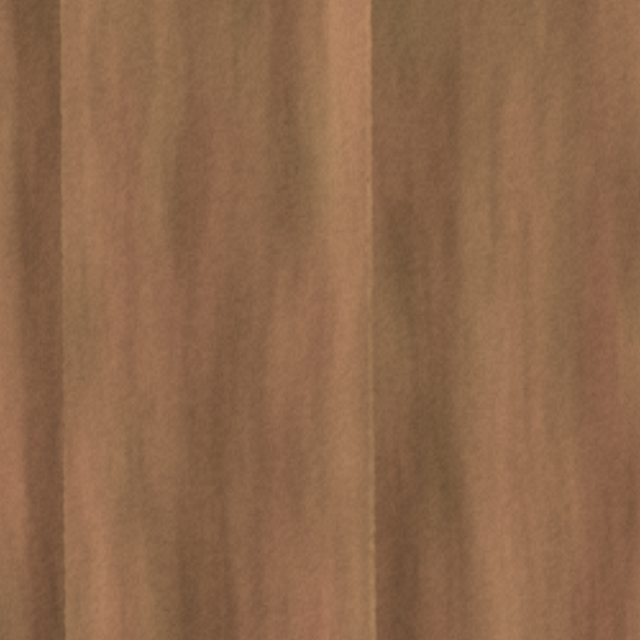
This texture is drawn by a WebGL 1 fragment shader. Its source:

```glsl
precision highp float;
// Brown wooden boards standing upright, about two board widths across.
// Each board has broad drifting bands plus stretched noise for the grain;
// boards are layered left to right, with a thin pale ridge at every joint.

#define BOARD_PITCH 0.486
#define FIRST_JOINT 0.102
#define JOINT_LEAN 0.008
#define JOINT_SOFTNESS 0.003
#define RIDGE_WIDTH 0.0045
#define BAND_STRENGTH 1.2
#define GRAIN_STRENGTH 0.62
#define BLOTCH_STRENGTH 0.24
#define SPECKLE_STRENGTH 0.19
#define HUE_VARIATION 0.026
#define DARK_WOOD vec3(0.415, 0.300, 0.212)
#define LIGHT_WOOD vec3(0.680, 0.503, 0.370)

uniform vec2 u_resolution;

float hash(vec2 p) {
  vec3 q = fract(p.xyx * vec3(0.1031, 0.1030, 0.0973));
  q += dot(q, q.yzx + 33.33);
  return fract((q.x + q.y) * q.z);
}

float noise(vec2 p) {
  vec2 cell = floor(p), f = fract(p);
  f = f * f * (3.0 - 2.0 * f);
  float low = mix(hash(cell), hash(cell + vec2(1.0, 0.0)), f.x);
  float high = mix(hash(cell + vec2(0.0, 1.0)), hash(cell + 1.0), f.x);
  return mix(low, high, f.y);
}

// Soft vertical band across a board
float band(float across, float centre, float halfWidth) {
  float d = (across - centre) / halfWidth;
  return exp(-d * d);
}

// Broad light and dark bands; across runs from 0 to 1 over one board
float broadBands(float board, float across, float y) {
  float low = 1.0 - smoothstep(0.2, 0.7, y);
  float high = smoothstep(0.35, 0.75, y);
  if (board < 0.5) {
    float edge = 0.885 - 0.05 * y;
    return 0.08 - 0.36 * smoothstep(edge - 0.035, edge + 0.035, across)
         + 0.06 * smoothstep(0.95, 1.0, across);
  }
  if (board < 1.5) {
    return 0.19 * band(across, 0.07, 0.14)
         + 0.14 * band(across, 0.94, 0.15)
         + 0.08 * high * smoothstep(0.84, 0.89, across)
         - 0.13 * high * band(across, 0.74, 0.07)
         - 0.11 * band(across, 0.45 + 0.07 * y, 0.15)
         - 0.15 * low * band(across, 0.40 + 0.25 * y, 0.09);
  }
  return -0.10 * band(across, 0.0, 0.22)
       - 0.17 * low * band(across, 0.10 + 0.12 * y, 0.13)
       - 0.13 * band(across, 0.23, 0.06) * band(y, 0.47, 0.2)
       + 0.13 * band(across, 0.40 + 0.06 * y, 0.13)
       - 0.11 * low * band(across, 0.72, 0.2);
}

// Fibres made from noise stretched along the board, gently bent
float fibres(vec2 uv, float board) {
  vec2 p = uv + vec2(board * 7.3, board * 3.1);
  p.x += 0.03 * noise(p * vec2(5.0, 3.5)) + 0.012 * p.y;
  float wide = noise(p * vec2(20.0, 3.2)) - 0.5;
  float medium = noise(p * vec2(44.0, 5.0) + 17.0) - 0.5;
  float fine = noise(p * vec2(95.0, 13.0) + 41.0) - 0.5;
  return 0.42 * wide + 0.36 * medium + 0.22 * fine;
}

void main() {
  vec2 uv = gl_FragCoord.xy / u_resolution;
  float soft = max(JOINT_SOFTNESS, 1.0 / u_resolution.x);
  float wobble = 0.0024 * (noise(vec2(uv.y * 110.0, 3.0)) - 0.5);
  float tone = 0.0, hue = 0.0, ridge = 0.0;

  // Boards, each covering the previous one from its joint onward
  for (int i = 0; i < 3; i++) {
    float board = float(i);
    float joint = FIRST_JOINT + (board - 1.0) * BOARD_PITCH - JOINT_LEAN * uv.y + wobble;
    float offset = uv.x - joint;
    float cover = smoothstep(-soft, soft, offset);
    float blotch = noise(uv * vec2(9.0, 4.5) + board * 31.0) - 0.5;
    float boardTone = 0.55 + BAND_STRENGTH * broadBands(board, offset / BOARD_PITCH, uv.y)
                    + GRAIN_STRENGTH * fibres(uv, board) + BLOTCH_STRENGTH * blotch;
    float boardHue = noise(uv * vec2(16.0, 4.0) + board * 23.0) - 0.5;
    tone = mix(tone, boardTone, cover);
    hue = mix(hue, boardHue, cover);

    // Worn pale ridge, stronger on the later joint
    float wear = 0.2 + 0.8 * noise(vec2(uv.y * 75.0, board * 9.0));
    float later = step(1.5, board);
    ridge += mix(0.06, 0.22, later) * wear * band(offset, mix(0.003, -0.006, later), RIDGE_WIDTH);
  }

  // Slanted soft speckle, fine grit and sparse dark pores
  vec2 slanted = vec2(uv.x + uv.y, uv.y - uv.x);
  float speckle = 0.6 * (noise(slanted * vec2(55.0, 105.0)) - 0.5);
  speckle += 0.8 * (noise(uv * vec2(250.0, 210.0) + 9.0) - 0.5);
  float pores = smoothstep(0.86, 1.0, noise(uv * vec2(190.0, 130.0) + 60.0));
  tone += SPECKLE_STRENGTH * speckle - 0.10 * pores + ridge;

  // Redder toward the bottom, olive toward the top, patchy in between
  hue += 0.35 * (0.45 - uv.y);
  vec3 wood = mix(DARK_WOOD, LIGHT_WOOD, clamp(tone, -0.1, 1.1));
  wood += HUE_VARIATION * hue * vec3(0.8, -0.6, 0.2);
  wood += ridge * vec3(0.0, 0.08, 0.0);
  gl_FragColor = vec4(wood, 1.0);
}
```
